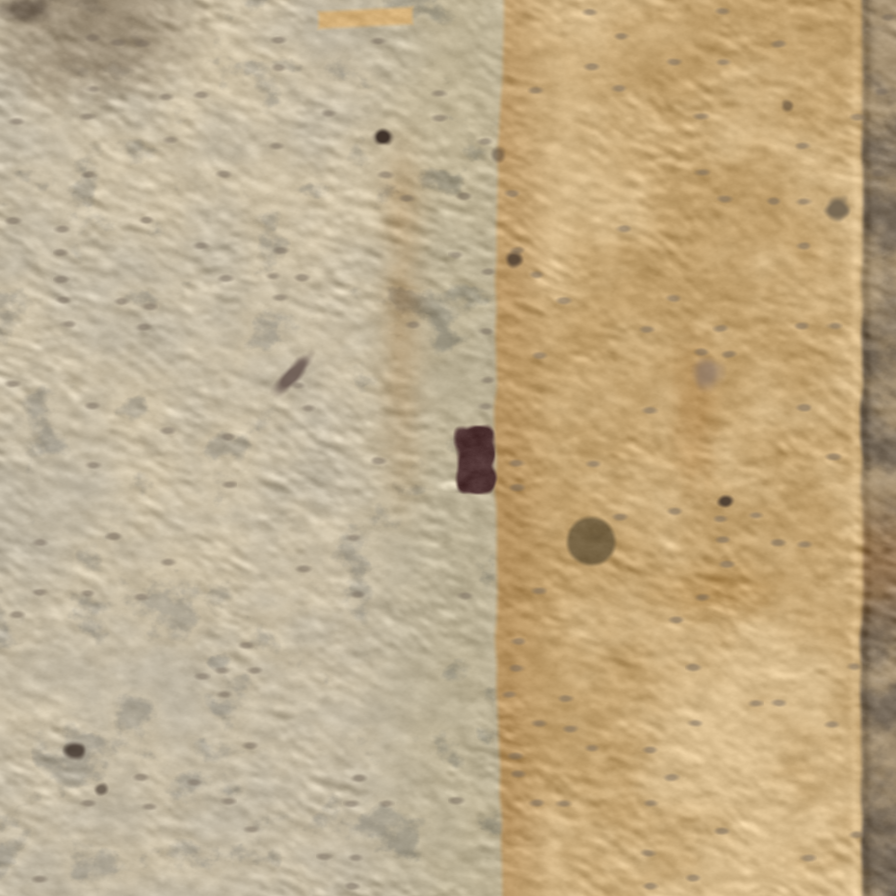
Reproduce this texture procedurally as a WebGL 2 fragment shader.

```glsl
#version 300 es
precision highp float;
// Aged paper in three upright bands: pale grey sheet, tan strip, dark margin.
// Value noise gives stains and mottling; a sheared, stretched noise is lit
// as relief for the fibres; soft ellipses add the specks and marks.
uniform vec2 u_resolution;
out vec4 fragColor;

float hash(vec2 p) {
    vec3 q = fract(p.xyx * vec3(0.1031, 0.1030, 0.0973));
    q += dot(q, q.yzx + 33.33);
    return fract((q.x + q.y) * q.z);
}

float noise(vec2 p) {
    vec2 i = floor(p), f = fract(p);
    f = f * f * (3.0 - 2.0 * f);
    return mix(mix(hash(i), hash(i + vec2(1, 0)), f.x),
               mix(hash(i + vec2(0, 1)), hash(i + vec2(1, 1)), f.x), f.y);
}

float fbm(vec2 p) {
    float sum = 0.0, amp = 0.5;
    for (int i = 0; i < 5; i++) {
        sum += amp * noise(p);
        p = mat2(0.8, 0.6, -0.6, 0.8) * p * 2.03 + 17.3;
        amp *= 0.5;
    }
    return sum / 0.97;
}

// Height of the fibres, short and slightly tilted
float fibres(vec2 p) {
    p.y += 0.3 * p.x + 0.012 * noise(p * 14.0);
    return 0.6 * noise(p * vec2(48.0, 105.0)) + 0.4 * noise(p * vec2(95.0, 190.0) + 31.0);
}

// Soft-edged ellipse with a ragged outline
float spot(vec2 p, vec2 centre, vec2 radius, float soft) {
    float d = length((p - centre) / radius) + 0.35 * (noise(p * 110.0) - 0.5);
    return 1.0 - smoothstep(1.0 - soft, 1.0 + soft, d);
}

float band(float x, float centre, float width) {
    float d = (x - centre) / width;
    return exp(-d * d);
}

void main() {
    vec2 uv = gl_FragCoord.xy / u_resolution;
    float broad = fbm(uv * 5.0 + 3.0);
    float mottle = fbm(uv * vec2(20.0, 24.0) + 9.0);
    float fine = fbm(uv * vec2(60.0, 85.0));
    float wobble = 0.004 * (noise(vec2(uv.y * 35.0, 2.0)) - 0.5);

    // Pale sheet, with a greener right side and a rusty upright streak
    vec3 sheet = mix(vec3(0.745, 0.71, 0.635), vec3(0.815, 0.76, 0.65),
                     smoothstep(0.25, 0.75, broad * 0.6 + mottle * 0.4));
    sheet = mix(sheet, vec3(0.71, 0.665, 0.54), 0.6 * smoothstep(0.36, 0.53, uv.x));
    float streak = band(uv.x, 0.449, 0.022) * smoothstep(0.38, 0.56, uv.y)
                 * (1.0 - smoothstep(0.78, 0.88, uv.y));
    sheet = mix(sheet, vec3(0.70, 0.59, 0.43), 0.6 * streak * (0.4 + mottle));
    sheet -= vec3(0.13, 0.11, 0.075) * smoothstep(0.6, 0.78, mottle);

    // Tan strip, browner along its left edge
    vec3 tan_ = mix(vec3(0.75, 0.62, 0.42), vec3(0.845, 0.735, 0.555),
                    smoothstep(0.28, 0.68, broad * 0.65 + mottle * 0.35));
    float rim = band(uv.x, 0.56, 0.042);
    tan_ = mix(tan_, vec3(0.69, 0.54, 0.34), 0.65 * rim * (0.45 + mottle));
    tan_ = mix(tan_, vec3(0.70, 0.53, 0.31),
               0.5 * spot(uv, vec2(0.775, 0.54), vec2(0.022, 0.07), 0.8));
    tan_ = mix(tan_, vec3(0.70, 0.54, 0.31),
               0.5 * spot(uv, vec2(0.81, 0.34), vec2(0.055, 0.025), 0.8));

    // Dark margin, rusty around one stretch
    vec3 margin = mix(vec3(0.45, 0.40, 0.34), vec3(0.66, 0.58, 0.46), smoothstep(0.25, 0.75, mottle));
    margin = mix(margin, vec3(0.64, 0.48, 0.31), 0.6 * band(uv.y, 0.37, 0.06));

    // Seams
    float seam = 0.553 + 0.009 * smoothstep(0.75, 1.0, uv.y)
               + 0.007 * (1.0 - smoothstep(0.0, 0.4, uv.y)) + wobble;
    float marginX = 0.961 + wobble;
    vec3 col = mix(sheet, tan_, smoothstep(seam - 0.004, seam + 0.004, uv.x));
    col = mix(col, margin, smoothstep(marginX - 0.003, marginX + 0.004, uv.x));
    col += 0.05 * band(uv.x, marginX - 0.007, 0.005);
    col -= 0.08 * band(uv.x, marginX + 0.006, 0.005);

    // Smudge in the upper left corner, and the orange sliver
    float smudge = spot(uv, vec2(0.10, 0.975), vec2(0.10, 0.075), 0.6);
    col = mix(col, vec3(0.49, 0.43, 0.35), smudge * (0.2 + 0.65 * mottle));
    col = mix(col, vec3(0.35, 0.30, 0.25), 0.7 * spot(uv, vec2(0.028, 0.988), vec2(0.025, 0.012), 0.6));
    vec2 sliver = abs(uv - vec2(0.408, 0.980 + 0.05 * (uv.x - 0.408))) - vec2(0.052, 0.009);
    col = mix(col, vec3(0.86, 0.70, 0.46), 0.85 * (1.0 - smoothstep(-0.003, 0.004, max(sliver.x, sliver.y))));

    // Fibre relief, lit from above
    float relief = fibres(uv + vec2(0.001, 0.0035)) - fibres(uv - vec2(0.001, 0.0035));
    col += relief * 0.16 * (0.25 + 1.1 * noise(uv * 16.0 + 5.0)) + 0.13 * (fine - 0.5);

    // Scattered tiny flecks, one chance per cell
    vec2 cell = floor(uv * 34.0);
    vec2 home = (cell + 0.3 + 0.4 * vec2(hash(cell + 7.0), hash(cell + 51.0))) / 34.0;
    float fleck = spot(uv, home, vec2(0.007, 0.0035), 0.6) * step(0.86, hash(cell + 90.0));
    col = mix(col, vec3(0.46, 0.41, 0.36), 0.5 * fleck);

    // Distinct specks
    vec3 ink = vec3(0.25, 0.20, 0.17);
    float dark = spot(uv, vec2(0.427, 0.847), vec2(0.010, 0.008), 0.45);
    dark = max(dark, 0.75 * spot(uv, vec2(0.573, 0.711), vec2(0.008), 0.5));
    dark = max(dark, 0.8 * spot(uv, vec2(0.083, 0.162), vec2(0.011, 0.009), 0.45));
    dark = max(dark, 0.6 * spot(uv, vec2(0.113, 0.119), vec2(0.007, 0.006), 0.5));
    dark = max(dark, 0.85 * spot(uv, vec2(0.810, 0.441), vec2(0.008, 0.006), 0.5));
    dark = max(dark, 0.45 * spot(uv, vec2(0.556, 0.827), vec2(0.007), 0.5));
    dark = max(dark, 0.45 * spot(uv, vec2(0.879, 0.882), vec2(0.006), 0.5));
    col = mix(col, ink, dark);
    col = mix(col, vec3(0.42, 0.37, 0.30), 0.85 * spot(uv, vec2(0.935, 0.768), vec2(0.012), 0.4));
    col = mix(col, vec3(0.52, 0.45, 0.42), 0.6 * spot(uv, vec2(0.790, 0.583), vec2(0.014, 0.015), 0.6));

    // Slanted tick
    vec2 tick = mat2(0.67, -0.74, 0.74, 0.67) * (uv - vec2(0.326, 0.581));
    float tickMask = spot(tick, vec2(0.0), vec2(0.024, 0.008), 0.5);
    col = mix(col, vec3(0.37, 0.30, 0.28), 0.8 * tickMask);

    // Round olive stain and the plum-coloured block
    float disc = length(uv - vec2(0.660, 0.396)) + 0.003 * (mottle - 0.5);
    col = mix(col, vec3(0.45, 0.38, 0.26) + 0.12 * (fine - 0.5), 0.93 * (1.0 - smoothstep(0.023, 0.030, disc)));
    vec2 block = abs(uv - vec2(0.531, 0.487)) - vec2(0.012, 0.028);
    float blockDist = length(max(block, 0.0)) - 0.009 + 0.006 * (noise(uv * 75.0) - 0.5);
    col += 0.12 * spot(uv, vec2(0.505, 0.458), vec2(0.013, 0.005), 0.6);
    col = mix(col, vec3(0.31, 0.20, 0.20) + 0.2 * (fine - 0.5), 1.0 - smoothstep(-0.003, 0.003, blockDist));

    fragColor = vec4(clamp(col, 0.0, 1.0), 1.0);
}
```
